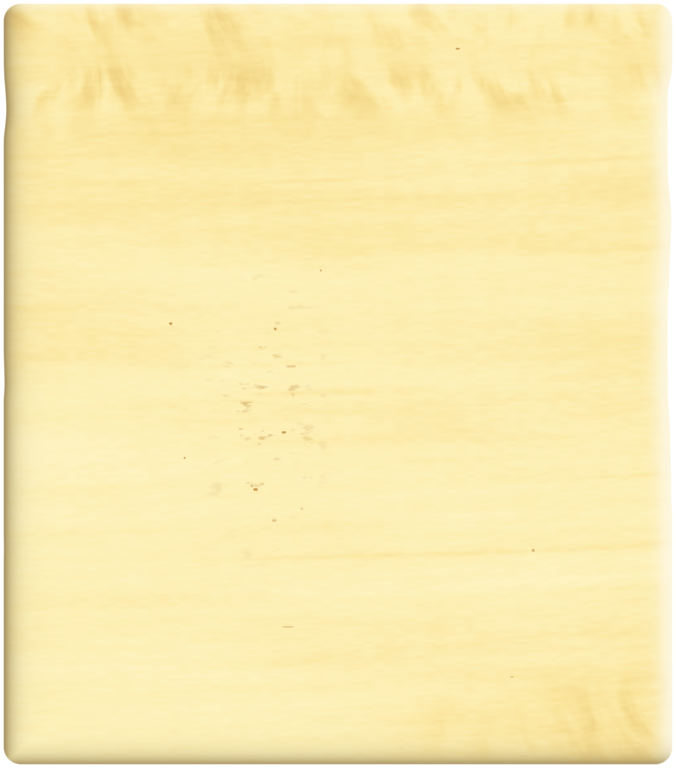
Reproduce this texture procedurally as a Shadertoy shader.

```glsl
// Draws a pale maple board with fine horizontal grain, curly figure, specks and bevelled edges.

const vec3 PALE = vec3(0.995, 0.955, 0.755);
const vec3 CREAM = vec3(0.99, 0.93, 0.69);
const vec3 TAN = vec3(0.98, 0.895, 0.61);
const vec3 HONEY = vec3(0.93, 0.80, 0.48);
const vec3 SHADOW = vec3(0.62, 0.54, 0.35);
const vec3 HIGHLIGHT = vec3(0.99, 0.97, 0.90);
const vec3 BROWN = vec3(0.72, 0.49, 0.20);
const vec3 BACKDROP = vec3(1.0);

const float MARGIN = 0.005;         // gap between board and canvas
const float CORNER = 0.022;         // corner radius
const float EDGE_WOBBLE = 0.006;
const float BEVEL = 0.016;          // width of the edge shading
const float GRAIN_SLOPE = 0.035;
const float GRAIN_CONTRAST = 0.75;
const float CURL_CONTRAST = 1.2;
const int SPECKS = 16;
const vec2 SMUDGE_CENTER = vec2(0.345, 0.46);

float hash(vec2 p) {
    return fract(sin(dot(p, vec2(127.1, 311.7))) * 43758.5453);
}

float noise(vec2 p) {
    vec2 i = floor(p), f = fract(p);
    f = f * f * (3.0 - 2.0 * f);
    return mix(mix(hash(i), hash(i + vec2(1, 0)), f.x),
               mix(hash(i + vec2(0, 1)), hash(i + vec2(1, 1)), f.x), f.y);
}

float fbm(vec2 p) {
    float sum = 0.0, amp = 0.5;
    for (int i = 0; i < 4; i++) {
        sum += amp * noise(p);
        p = p * 2.03 + 17.3;
        amp *= 0.5;
    }
    return sum / 0.9375;
}

float roundedBox(vec2 p, vec2 halfSize, float r) {
    vec2 q = abs(p) - halfSize + r;
    return length(max(q, 0.0)) + min(max(q.x, q.y), 0.0) - r;
}

// Grain from broad bands down to fibres, centred on zero
float grain(vec2 p) {
    p.y += 0.012 * noise(p * vec2(3.0, 5.0)) - GRAIN_SLOPE * p.x;
    float bands = fbm(p * vec2(2.0, 22.0)) - 0.5;
    float streaks = noise(p * vec2(7.0, 110.0) + 5.0) - 0.5;
    float fibres = noise(p * vec2(75.0, 260.0) + 9.0) - 0.5;
    float lines = pow(noise(p * vec2(2.5, 75.0) + 31.0), 8.0);
    return 0.9 * bands + 0.28 * streaks + 0.38 * fibres + 0.45 * lines;
}

// Upright blotches in two rows at the top and faintly at the lower right
float curl(vec2 p) {
    float rows = smoothstep(0.80, 0.87, p.y) * (0.65 + 0.35 * cos((p.y - 0.885) * 70.0));
    float lower = smoothstep(0.45, 0.8, p.x) * smoothstep(0.16, 0.05, p.y);
    vec2 q = vec2(p.x * 34.0 + p.y * 9.0 + 2.0 * noise(p * 12.0), p.y * 13.0);
    float blotch = smoothstep(0.35, 0.85, fbm(q)) - 0.15;
    return blotch * (rows + 0.6 * lower);
}

// Slow change from pale lower left to warm top and lower right
float warmth(vec2 p) {
    float t = 0.27 + 0.33 * smoothstep(0.3, 0.75, p.y) + 0.16 * p.x;
    t += 0.40 * smoothstep(0.35, 0.85, p.x) * smoothstep(0.3, 0.05, p.y);
    return t + 0.6 * (fbm(p * vec2(3.0, 5.0) + 40.0) - 0.5);
}

// Small brown flecks, most of them tiny, some drawn out along the grain
float specks(vec2 p, float aspect, float px) {
    float ink = 0.0;
    for (int i = 0; i < SPECKS; i++) {
        float k = float(i);
        vec2 rnd = vec2(hash(vec2(k, 3.7)), hash(vec2(k, 8.1)));
        vec2 center = vec2(aspect, 1.0) * (0.06 + 0.88 * rnd);
        if (i % 2 == 0) center = SMUDGE_CENTER + (rnd - 0.5) * vec2(0.10, 0.28);
        float len = 0.008 * pow(hash(vec2(k, 5.3)), 4.0);
        vec2 q = p - center;
        q.x -= clamp(q.x, -len, len);
        float radius = mix(0.0008, 0.0018, hash(vec2(k, 1.9)));
        float dot_ = smoothstep(radius + px, radius - px, length(q));
        ink = max(ink, dot_ * mix(0.25, 0.8, hash(vec2(k, 6.4))));
    }
    return ink;
}

void mainImage(out vec4 fragColor, in vec2 fragCoord) {
    float px = 1.0 / iResolution.y;
    float aspect = iResolution.x * px;
    vec2 p = fragCoord * px;

    // Wood tone: 0 pale, 0.5 cream, 1 tan, 2 honey
    float tone = warmth(p) + GRAIN_CONTRAST * grain(p) + CURL_CONTRAST * curl(p);
    vec3 color = mix(PALE, CREAM, clamp(tone * 2.0, 0.0, 1.0));
    color = mix(color, TAN, clamp(tone * 2.0 - 1.0, 0.0, 1.0));
    color = mix(color, HONEY, clamp(tone - 1.0, 0.0, 1.0));

    // Smudges and flecks
    vec2 s = (p - SMUDGE_CENTER) / vec2(0.06, 0.14);
    float smudge = exp(-dot(s, s)) * smoothstep(0.62, 0.85, fbm(p * vec2(50.0, 95.0)));
    color = mix(color, BROWN, 0.45 * smudge);
    color = mix(color, BROWN, specks(p, aspect, px));

    // Uneven outline; distances are measured inward from each side
    float side = step(0.5 * aspect, p.x);
    float wobble = EDGE_WOBBLE * smoothstep(0.45, 0.9, noise(vec2(p.y * 14.0, side * 7.0)));
    vec2 halfSize = 0.5 * vec2(aspect, 1.0) - MARGIN - vec2(wobble, 0.0);
    vec2 c = p - 0.5 * vec2(aspect, 1.0);
    vec2 low = max(halfSize + c, 0.0) / BEVEL, high = max(halfSize - c, 0.0) / BEVEL;

    // Lit from the upper right
    float lit = max(exp(-high.x * high.x * 0.7), 0.5 * exp(-high.y * high.y * 3.0));
    color = mix(color, HIGHLIGHT, 0.85 * lit);
    float shade = max(exp(-low.x * 1.5), 0.9 * exp(-low.y * 1.6));
    color = mix(color, SHADOW, shade);

    float board = smoothstep(px, -px, roundedBox(c, halfSize, CORNER));
    fragColor = vec4(mix(BACKDROP, color, board), 1.0);
}
```
